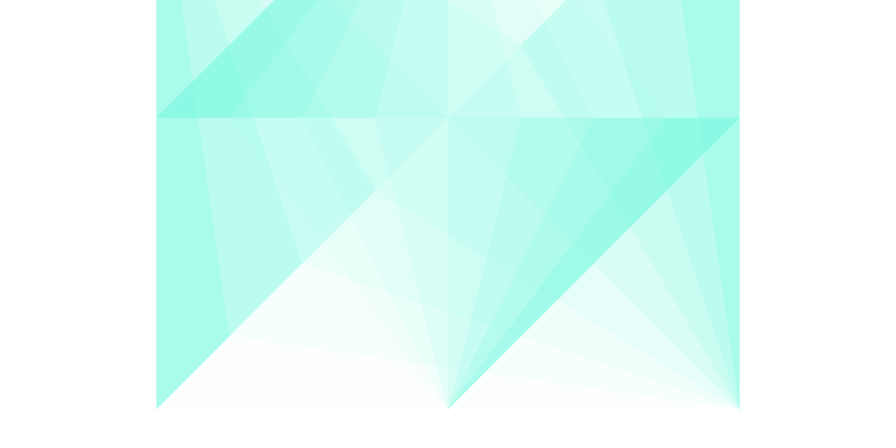
This background is drawn by a Shadertoy shader. Its source:

```glsl
#define CENTER_Y 0.737
#define HALF_SIZE 0.651
#define SECTORS 8
#define MAX_OPACITY 0.645
#define OPACITY_CURVE 1.7
#define PAPER vec3(1.0)
#define MINT vec3(0.48, 0.974, 0.875)

// Antialiased step across an edge, from signed distance and pixel size
float cover(float dist, float pixel) {
    return clamp(dist / pixel + 0.5, 0.0, 1.0);
}

// Triangle with apex (0, 1) and base from (-1, 0) to (1, 0),
// split into sectors whose opacity grows from left to right
float halfFan(vec2 q, float pixel) {
    float opacity = 0.0;
    for (int i = 0; i <= SECTORS; i++) {
        float foot = 2.0 * float(i) / float(SECTORS) - 1.0;
        float dist = (q.x - foot * (1.0 - q.y)) / sqrt(1.0 + foot * foot);
        float level = float(i + 1) / float(SECTORS);
        float next = i < SECTORS ? MAX_OPACITY * pow(level, OPACITY_CURVE) : 0.0;
        opacity = mix(opacity, next, cover(dist, pixel));
    }
    return opacity;
}

// Two half fans sharing a base, the second turned by half a circle
float doubleFan(vec2 q, float pixel) {
    return mix(halfFan(-q, pixel), halfFan(q, pixel), cover(q.y, pixel));
}

void mainImage(out vec4 fragColor, in vec2 fragCoord) {
    float unit = HALF_SIZE * iResolution.y;
    vec2 p = (fragCoord - vec2(0.5, CENTER_Y) * iResolution.xy) / unit;
    float pixel = 1.0 / unit;

    // Large fans folded along the rising diagonal of the square
    vec2 diagonal = 0.5 * vec2(p.x + p.y, p.x - p.y);
    float large = doubleFan(diagonal, pixel * inversesqrt(2.0));

    // Smaller fans folded along the horizontal centre line
    float small = doubleFan(vec2(p.x, -p.y), pixel);

    // Stack both translucent layers
    vec3 color = mix(PAPER, MINT, large);
    color = mix(color, MINT, small);
    fragColor = vec4(color, 1.0);
}
```
